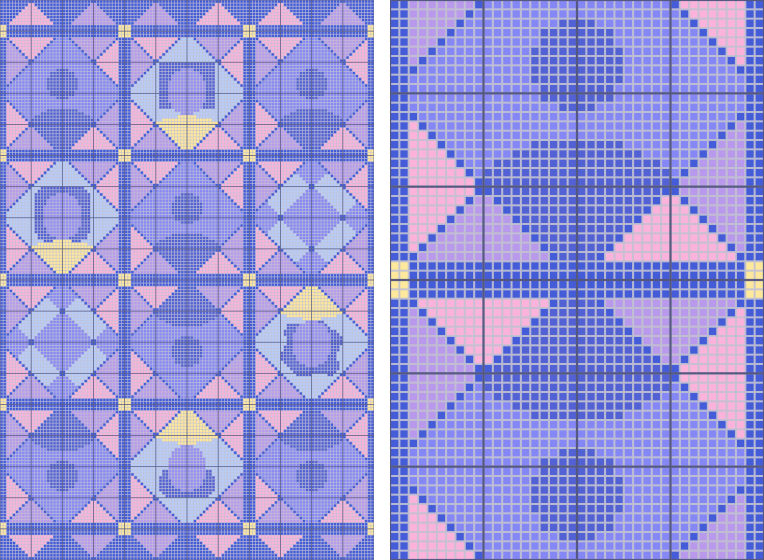
Left: the whole. Right: its middle third, enlarged.
Give the GLSL for this pattern, as a WebGL 1 fragment shader.

```glsl
precision highp float;
// Cross-stitch quilt chart: sashed diamond blocks with busts, rings and pinwheel corners.

uniform vec2 u_resolution;

const vec2 CHART = vec2(120.0, 180.0); // stitches across and down
const float BLOCK = 40.0;              // stitches per repeat
const float STRIP = 10.0;              // height of the cut strip at top and bottom
const float INNER = 18.0;              // half width of a block inside its sashes

const vec3 NAVY = vec3(0.27, 0.36, 0.85);
const vec3 SHADE = vec3(0.32, 0.38, 0.83);
const vec3 PERIWINKLE = vec3(0.52, 0.53, 0.96);
const vec3 LILAC = vec3(0.72, 0.60, 0.92);
const vec3 PINK = vec3(0.99, 0.70, 0.86);
const vec3 SKY = vec3(0.72, 0.80, 0.98);
const vec3 CREAM = vec3(1.00, 0.91, 0.61);
const vec3 THREAD = vec3(0.76, 0.76, 0.82);
const vec3 RULE = vec3(0.20, 0.22, 0.40);

float roundedBox(vec2 p, vec2 halfSize, float radius) {
  vec2 d = abs(p) - halfSize + radius;
  return length(max(d, 0.0)) + min(max(d.x, d.y), 0.0) - radius;
}

bool inEllipse(vec2 p, vec2 radii) {
  return length(p / radii) < 1.0;
}

// Everything below the neckline, with a domed top of the given height.
bool inShoulders(vec2 p, float dome) {
  return p.y < -10.0 || inEllipse(p + vec2(0.0, 10.0), vec2(10.0, dome));
}

vec3 silhouetteDiamond(vec2 p) {
  bool head = inEllipse(p - vec2(0.0, 3.0), vec2(5.1));
  return head || inShoulders(p, 5.1) ? SHADE : PERIWINKLE;
}

// Rotated nine-patch: four pale bars joined by small dark squares.
vec3 ringDiamond(vec2 p) {
  vec2 r = abs(vec2(p.x + p.y, p.x - p.y));
  if (max(abs(r.x - 10.0), abs(r.y - 10.0)) < 1.5) return NAVY;
  return max(r.x, r.y) > 10.0 && min(r.x, r.y) < 10.0 ? SKY : PERIWINKLE;
}

// Plain bust; hemline, rounding and curl shape the hair.
vec3 bustDiamond(vec2 p, float hemline, float rounding, float curl) {
  float middle = 0.5 * (10.5 + hemline);
  vec2 h = p - vec2(0.0, middle);
  float waves = curl * sin(6.0 * atan(h.y, h.x));
  float hair = roundedBox(h, vec2(9.0, 10.5 - middle), rounding) - waves;
  if (inEllipse(p - vec2(0.0, 0.5), vec2(6.3, 7.6))) return mix(PERIWINKLE, LILAC, 0.3);
  if (inShoulders(p, 2.6)) return CREAM;
  return hair < 0.0 ? SHADE : SKY;
}

vec3 diamondColor(vec2 p, float column, float row) {
  // The lower two rows are the upper two turned half way round.
  bool turned = row > 1.5;
  vec2 q = turned ? -p : p;
  float c = turned ? 2.0 - column : column;
  float r = turned ? 3.0 - row : row;
  if (mod(c + r, 2.0) < 0.5) return silhouetteDiamond(q);
  if (c > 1.5) return ringDiamond(q);
  if (row < 0.5) return bustDiamond(q, -5.0, 1.0, 0.0);
  if (row < 1.5) return bustDiamond(q, -8.0, 5.0, 0.0);
  if (row < 2.5) return bustDiamond(q, -6.0, 5.0, 0.9);
  return bustDiamond(q, 0.0, 5.0, 0.0);
}

vec3 stitchColor(vec2 stitch) {
  vec2 fromSash = stitch - vec2(0.0, STRIP);
  vec2 index = floor(fromSash / BLOCK);
  vec2 p = mod(fromSash, BLOCK) - 0.5 * BLOCK;
  vec2 a = abs(p);
  float row = 3.0 - index.y;
  float sum = a.x + a.y;

  // Sashes and cornerstones
  if (min(a.x, a.y) > INNER) return CREAM;
  if (max(a.x, a.y) > INNER) return NAVY;

  // Border strips keep only the triangles that stand on a sash
  bool upright = a.y > a.x;
  if (row < -0.5 || row > 3.5) {
    float mirror = 1.0 - 2.0 * mod(index.x, 2.0);
    if (!upright || sum < 20.5 || a.y - a.x < 0.5) return NAVY;
    return p.x * mirror < 0.0 ? PINK : LILAC;
  }

  // Diamond, its outline, and the pinwheel of corner triangles
  if (sum < 19.5) return diamondColor(p, index.x, row);
  if (sum < 20.5 || abs(a.x - a.y) < 0.5) return NAVY;
  return (p.x * p.y < 0.0) == upright ? PINK : LILAC;
}

// Pixel coverage of lines of a given width repeated at every period.
float gridLines(vec2 q, float period, float width, vec2 pixel) {
  vec2 d = abs(mod(q + 0.5 * period, period) - 0.5 * period);
  vec2 cover = clamp((0.5 * (width + pixel) - d) / pixel, vec2(0.0), min(vec2(1.0), width / pixel));
  return 1.0 - (1.0 - cover.x) * (1.0 - cover.y);
}

void main() {
  vec2 pixel = CHART / u_resolution;
  vec2 q = gl_FragCoord.xy * pixel;

  // Average a 3 x 3 grid of samples to smooth the stitch edges
  vec3 color = vec3(0.0);
  for (int i = 0; i < 9; i++) {
    vec2 offset = vec2(mod(float(i), 3.0), floor(float(i) / 3.0)) - 1.0;
    color += stitchColor(floor(q + offset * pixel / 3.0) + 0.5) / 9.0;
  }

  color = mix(color, THREAD, 0.9 * gridLines(q, 1.0, 0.22, pixel));
  color = mix(color, RULE, 0.75 * gridLines(q, 10.0, 0.24, pixel));
  gl_FragColor = vec4(color, 1.0);
}
```
